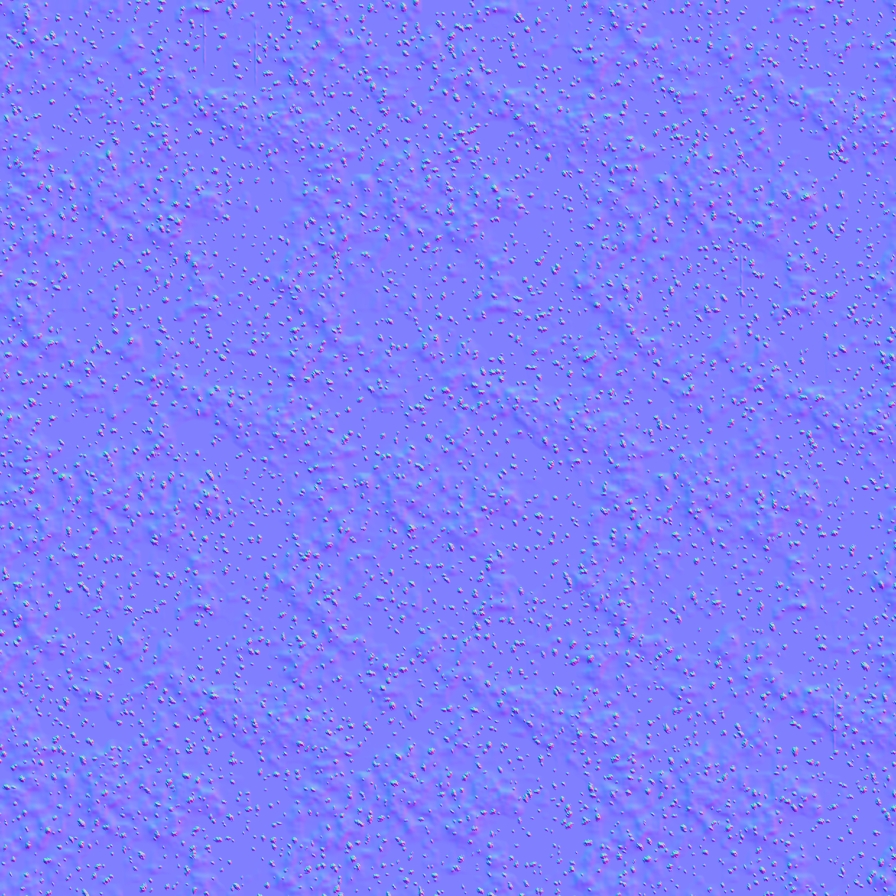
Reproduce this texture map procedurally as a Shadertoy shader.

```glsl
// Tangent-space normal map of a flat plaster wall: faint crusty patches that
// tile three times across, plus thousands of tiny hard grains and rare scratches.
// A height field is summed from noise and cells, then turned into normals.

vec3 hash3(vec2 p) {
    vec3 q = fract(p.xyx * vec3(0.1031, 0.1030, 0.0973));
    q += dot(q, q.yxz + 33.33);
    return fract((q.xxy + q.yzz) * q.zyx);
}

// Value noise whose lattice wraps after `period` cells
float tiledNoise(vec2 p, float period) {
    p *= period;
    vec2 cell = floor(p), f = p - cell;
    f = f * f * f * (f * (f * 6.0 - 15.0) + 10.0);
    vec2 a = mod(cell, period), b = mod(cell + 1.0, period);
    float low = mix(hash3(a + period).x, hash3(vec2(b.x, a.y) + period).x, f.x);
    float high = mix(hash3(vec2(a.x, b.y) + period).x, hash3(b + period).x, f.x);
    return mix(low, high, f.y);
}

// Low broken patches; the sheared layer leans from upper left to lower right
float patchHeight(vec2 uv) {
    vec2 tile = uv * 3.0;
    vec2 leaning = vec2(tile.x + tile.y, tile.y);
    float cover = 0.34 * tiledNoise(leaning, 5.0)
                + 0.30 * tiledNoise(tile, 9.0)
                + 0.22 * tiledNoise(tile, 18.0)
                + 0.14 * tiledNoise(tile, 35.0);
    float lumps = 0.0010 * tiledNoise(tile, 22.0)
                + 0.0012 * tiledNoise(tile, 41.0)
                + 0.0006 * tiledNoise(tile, 70.0);
    return smoothstep(0.45, 0.74, cover) * (0.0008 + lumps);
}

// Scattered irregular grains, at most one per cell
float grainHeight(vec2 uv) {
    const float cells = 98.0;
    vec2 home = floor(uv * cells);
    float ragged = 0.6 * (tiledNoise(uv, 620.0) - 0.5);
    float height = 0.0;
    for (int y = -1; y <= 1; y++)
    for (int x = -1; x <= 1; x++) {
        vec2 cell = home + vec2(x, y);
        vec3 place = hash3(cell + 17.0), shape = hash3(cell + 231.0);
        if (place.z > 0.55) continue;
        vec2 offset = uv - (cell + place.xy) / cells;
        float angle = 6.2832 * shape.x;
        vec2 axis = vec2(cos(angle), sin(angle));
        vec2 local = vec2(dot(offset, axis), dot(offset, vec2(-axis.y, axis.x)));
        local.x /= 1.0 + 0.9 * shape.y;
        float radius = mix(0.0014, 0.0034, shape.z * shape.z);
        float d = length(local) / radius + ragged;
        height = max(height, 1.1 * radius * (1.0 - smoothstep(0.05, 1.0, d)));
    }
    return height;
}

// A few short, broken vertical scratches
float scratchHeight(vec2 uv) {
    float height = 0.0;
    for (int i = 0; i < 4; i++) {
        vec3 r = hash3(vec2(i, 71));
        vec2 d = abs(uv - r.xy);
        float line = (1.0 - smoothstep(0.0, 0.0018, d.x))
                   * (1.0 - smoothstep(0.02, 0.04, d.y));
        height += 0.0010 * line * tiledNoise(uv, 180.0);
    }
    return height;
}

float surfaceHeight(vec2 uv) {
    return patchHeight(uv) + grainHeight(uv) + scratchHeight(uv);
}

void mainImage(out vec4 fragColor, in vec2 fragCoord) {
    vec2 uv = fragCoord / iResolution.y;

    // Central differences give the slope
    vec2 e = vec2(0.0009, 0.0);
    vec2 slope = vec2(surfaceHeight(uv + e.xy) - surfaceHeight(uv - e.xy),
                      surfaceHeight(uv + e.yx) - surfaceHeight(uv - e.yx)) / (2.0 * e.x);

    // Pack the unit normal into colour
    vec3 normal = normalize(vec3(-slope, 1.0));
    fragColor = vec4(0.5 + 0.5 * normal, 1.0);
}
```
